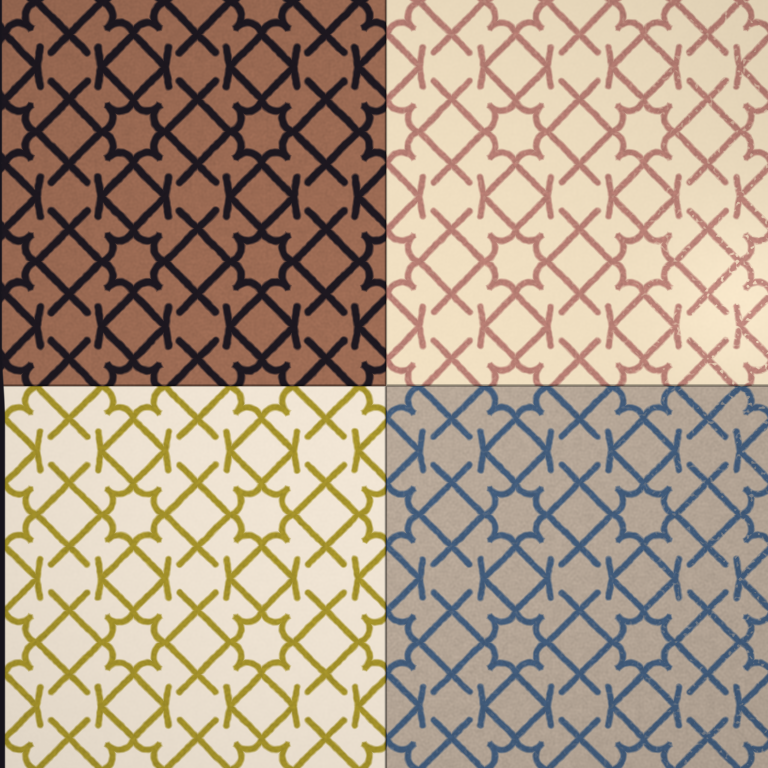
A WebGL 1 fragment shader for this pattern:

```glsl
precision highp float;
// Four printed tiles, each with a 3 by 3 repeat of open hearts, in four ink and paper pairs.
uniform vec2 u_resolution;

vec2 hashGradient(vec2 cell) {
  vec2 h = vec2(dot(cell, vec2(127.1, 311.7)), dot(cell, vec2(269.5, 183.3)));
  return fract(sin(h) * 43758.55) * 2.0 - 1.0;
}

float gradientNoise(vec2 p) {
  vec2 i = floor(p), f = fract(p);
  vec2 s = f * f * (3.0 - 2.0 * f);
  vec2 e = vec2(1.0, 0.0);
  float low = mix(dot(hashGradient(i), f), dot(hashGradient(i + e), f - e), s.x);
  float high = mix(dot(hashGradient(i + e.yx), f - e.yx),
                   dot(hashGradient(i + 1.0), f - 1.0), s.x);
  return mix(low, high, s.y);
}

float segmentDistance(vec2 p, vec2 a, vec2 b) {
  vec2 ab = b - a;
  return length(p - a - ab * clamp(dot(p - a, ab) / dot(ab, ab), 0.0, 1.0));
}

// Two arcs mirrored on the diagonal, meeting in an inward cusp
float lobeDistance(vec2 q) {
  vec2 m = vec2(max(q.x, q.y), min(q.x, q.y));
  float ring = abs(length(m - vec2(0.552, -0.096)) - 0.458);
  float belowChord = (0.282 * (1.0 - m.x) - m.y) * 0.96;
  return max(ring, belowChord);
}

// Heart in a diamond of radius 1, its lobes toward (1, 1)
float heartDistance(vec2 q) {
  float sides = min(segmentDistance(q, vec2(0.0, 1.0), vec2(-1.0, 0.0)),
                    segmentDistance(q, vec2(1.0, 0.0), vec2(0.0, -1.0)));
  float returnStroke = segmentDistance(q, vec2(-1.0, 0.0), vec2(-0.44, -0.56));
  float tick = segmentDistance(q, vec2(0.0, -1.0), vec2(-0.1, -0.4));
  return min(min(sides, lobeDistance(q)), min(returnStroke, tick));
}

void main() {
  vec2 p = gl_FragCoord.xy / u_resolution;
  float pixel = 1.0 / min(u_resolution.x, u_resolution.y);
  vec2 seam = vec2(0.5025, 0.498);
  float right = step(seam.x, p.x);
  float top = step(seam.y, p.y);

  // Paper and ink of each tile
  vec3 paper = mix(mix(vec3(0.92, 0.875, 0.81), vec3(0.70, 0.64, 0.58), right),
                   mix(vec3(0.60, 0.41, 0.32), vec3(0.92, 0.855, 0.74), right), top);
  vec3 ink = mix(mix(vec3(0.63, 0.56, 0.16), vec3(0.25, 0.35, 0.47), right),
                 mix(vec3(0.11, 0.09, 0.12), vec3(0.70, 0.48, 0.44), right), top);

  // Four mirrored hearts around the centre of each repeat
  vec2 pitch = vec2(mix(0.1672, 0.1667, right), mix(0.1662, 0.169, top));
  vec2 centre = vec2(mix(0.09, 0.588, right), mix(0.413, 0.913, top));
  vec2 wobble = 0.0012 * vec2(gradientNoise(p * 45.0), gradientNoise(p * 45.0 + 71.0));
  vec2 folded = abs(fract((p + wobble - centre) / pitch + 0.5) - 0.5);
  float d = heartDistance(folded * 4.0 - 1.0);
  float halfWidth = mix(0.097, 0.115, top * (1.0 - right));
  halfWidth += 0.025 * gradientNoise(p * 160.0);
  float soft = 0.025 + 16.0 * pixel;
  float coverage = 1.0 - smoothstep(halfWidth - soft, halfWidth + soft, d);

  // Flecks in the ink, strongest at the right edge and in the glare
  float fleck = smoothstep(0.05, 0.4, gradientNoise(p * 210.0));
  float glare = exp(-70.0 * dot(p - vec2(0.98, 0.61), p - vec2(0.98, 0.61)));
  float wear = right * (0.12 + 0.4 * smoothstep(0.75, 1.0, p.x) + 0.5 * glare);
  coverage *= 1.0 - min(wear, 0.8) * fleck;

  // Paper grain, coarser on the brown and grey tiles
  float fibrous = abs(top - right);
  float coarse = mix(fibrous, 1.0 - right, top);
  coarse = max(coarse, right * (1.0 - top));
  float grain = gradientNoise(p * 260.0) + 0.6 * gradientNoise(p * 75.0);
  paper *= 1.0 + grain * mix(0.012, 0.07, coarse);
  vec3 color = mix(paper, ink * (1.0 + 0.1 * grain), coverage);

  // Soft light with darker corners
  color += 0.06 * right * top * glare;
  vec2 fromCentre = p - 0.5;
  color *= 1.03 - 0.16 * dot(fromCentre, fromCentre);

  // Thin shadow in the joints and the dark gap at the left edge
  vec2 joint = abs(p - seam);
  float line = 1.0 - smoothstep(0.0004, 0.0012 + pixel, min(joint.x, joint.y));
  color = mix(color, color * 0.5, line * 0.85);
  float gap = mix(0.0065, 0.0025, smoothstep(0.45, 0.55, p.y));
  color = mix(vec3(0.09, 0.08, 0.11), color, smoothstep(gap - pixel, gap + pixel, p.x));

  gl_FragColor = vec4(clamp(color, 0.0, 1.0), 1.0);
}
```
